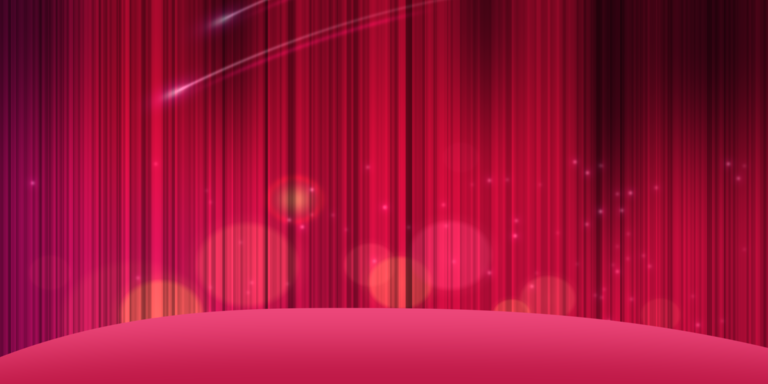
Write a Shadertoy shader that draws this background.

```glsl
// Crimson striped curtain with soft light discs, sparkles and meteors over a pink stage.

float hash(float n) {
    return fract(sin(n * 127.1) * 43758.5453);
}

// Smooth one-dimensional value noise
float noise(float x) {
    float i = floor(x);
    return mix(hash(i), hash(i + 1.0), smoothstep(0.0, 1.0, x - i));
}

float bump(float x, float center, float width) {
    float d = (x - center) / width;
    return exp(-d * d);
}

// Fine vertical threads with sparse, thin dark lines
float threads(float x) {
    float soft = 0.14 * noise(x * 20.0) + 0.26 * noise(x * 75.0 + 9.0) + 0.34 * noise(x * 170.0 + 31.0);
    float lines = smoothstep(0.62, 0.95, noise(x * 115.0 + 57.0));
    float contrast = mix(1.0, 0.55, bump(x, 1.36, 0.20));
    return 1.0 + contrast * (soft - 0.34 - 0.26 * lines);
}

vec3 curtain(vec2 p) {
    // Shadowed folds: center, width, depth, height where the shadow starts
    const vec4 folds[6] = vec4[6](
        vec4(0.09, 0.13, 0.40, 0.40), vec4(0.60, 0.10, 0.58, 0.40),
        vec4(1.26, 0.09, 0.50, 0.45), vec4(1.59, 0.08, 0.62, 0.15),
        vec4(1.84, 0.26, 0.66, 0.30), vec4(0.84, 0.10, 0.18, -0.30));
    float light = 1.0;
    for (int i = 0; i < 6; i++) {
        vec4 f = folds[i];
        light *= 1.0 - f.z * bump(p.x, f.x, f.y) * smoothstep(f.w, f.w + 0.6, p.y);
    }
    light *= 1.0 - 0.25 * smoothstep(0.5, 1.0, p.y);
    light *= 1.0 - 0.22 * smoothstep(1.5, 2.0, p.x);

    vec3 red = vec3(0.72, 0.04, 0.17);
    vec3 magenta = vec3(0.72, 0.07, 0.31);
    vec3 purple = vec3(0.50, 0.03, 0.29);
    float low = smoothstep(0.80, 0.20, p.y);
    vec3 color = mix(red, magenta, low * (0.25 + 0.65 * bump(p.x, 0.35, 0.45)));
    color = mix(color, purple, 0.85 * smoothstep(0.35, 0.0, p.x));
    return color * light + vec3(0.015, 0.0, 0.02);
}

// Translucent flattened discs, slightly brighter toward a soft rim
vec3 addDiscs(vec3 color, vec2 p) {
    // center, horizontal radius, opacity
    const vec4 discs[11] = vec4[11](
        vec4(0.35, 0.16, 0.205, 0.16), vec4(0.42, 0.18, 0.115, 0.62),
        vec4(0.643, 0.31, 0.140, 0.46), vec4(0.964, 0.31, 0.072, 0.38),
        vec4(1.042, 0.263, 0.088, 0.52), vec4(1.172, 0.335, 0.115, 0.58),
        vec4(1.427, 0.222, 0.076, 0.42), vec4(1.333, 0.18, 0.052, 0.45),
        vec4(0.13, 0.29, 0.058, 0.13), vec4(1.72, 0.18, 0.055, 0.18),
        vec4(1.20, 0.59, 0.050, 0.08));
    const float warmth[11] = float[11](0.6, 1.0, 0.5, 0.3, 0.9, 0.05, 0.5, 0.9, 0.1, 0.6, 0.0);
    for (int i = 0; i < 11; i++) {
        vec4 disc = discs[i];
        float r = length((p - disc.xy) / vec2(1.0, 0.83)) / disc.z;
        float fill = smoothstep(1.07, 0.82, r) * mix(1.0, 0.85, r);
        float halo = 0.18 * smoothstep(1.25, 0.95, r);
        vec3 tint = mix(vec3(0.95, 0.20, 0.42), vec3(0.97, 0.47, 0.33), warmth[i]);
        color = mix(color, tint, disc.w * max(fill, halo));
    }
    // Floating ember with a faint red ring
    float r = length((p - vec2(0.768, 0.48)) / vec2(1.0, 0.84));
    color = mix(color, vec3(0.80, 0.43, 0.34), 0.85 * bump(r, 0.0, 0.044));
    return color + vec3(0.10, 0.01, 0.0) * bump(r, 0.068, 0.011);
}

vec3 sparkles(vec2 p) {
    vec3 glow = vec3(0.0);
    for (int i = 0; i < 70; i++) {
        float n = float(i) + 1.0;
        vec2 at = vec2(2.0 * pow(hash(n), 0.65), 0.14 + 0.44 * hash(n + 83.0));
        float d = length(p - at);
        float power = 0.08 + 0.34 * pow(hash(n + 191.0), 2.0);
        glow += power * (vec3(0.55, 0.50, 0.55) * bump(d, 0.0, 0.0055)
                       + vec3(0.18, 0.04, 0.16) * bump(d, 0.0, 0.016));
    }
    return glow;
}

// Curved streak whose bright head is the lower left end
vec3 meteor(vec2 p, vec2 head, float bend) {
    vec2 q = p - head;
    float across = q.y - (0.50 * q.x - bend * q.x * q.x);
    float tail = smoothstep(-0.01, 0.03, q.x) * exp(-max(q.x, 0.0) * 2.3);
    float echo = smoothstep(0.02, 0.20, q.x) * smoothstep(0.70, 0.50, q.x);
    vec2 h = vec2(q.x * 0.9 + q.y * 0.44, q.y * 0.9 - q.x * 0.44);
    float core = bump(length(h / vec2(0.030, 0.010)), 0.0, 1.0);
    float halo = bump(length(h / vec2(0.065, 0.026)), 0.0, 1.0);
    return vec3(0.30, 0.30, 0.33) * tail * bump(across, 0.0, 0.0050)
         + vec3(0.16, 0.01, 0.09) * echo * bump(across, -0.022, 0.007)
         + vec3(0.18, 0.36, 0.25) * core + vec3(0.14, 0.05, 0.20) * halo;
}

void mainImage(out vec4 fragColor, in vec2 fragCoord) {
    vec2 p = fragCoord / iResolution.y;
    p.x *= 2.0 * iResolution.y / iResolution.x;

    // Threads run over both the cloth and its lights
    vec3 color = addDiscs(curtain(p), p) * threads(p.x);
    color += sparkles(p);
    color += meteor(p, vec2(0.456, 0.760), 0.22);
    color += 0.8 * meteor(p, vec2(0.578, 0.948), 0.30);

    // Domed stage, steeper on its left side
    float side = p.x - 0.90;
    float drop = side < 0.0 ? 0.128 * pow(-side / 0.90, 2.7) : 0.104 * pow(side / 1.10, 2.5);
    float edge = 0.198 - drop;
    vec3 stage = mix(vec3(0.75, 0.10, 0.28), vec3(0.93, 0.28, 0.48), smoothstep(0.0, 0.21, p.y + 0.3 * drop));
    float aa = 1.0 / iResolution.y;
    color = mix(color, stage, smoothstep(aa, -aa, p.y - edge));

    fragColor = vec4(clamp(color, 0.0, 1.0), 1.0);
}
```
